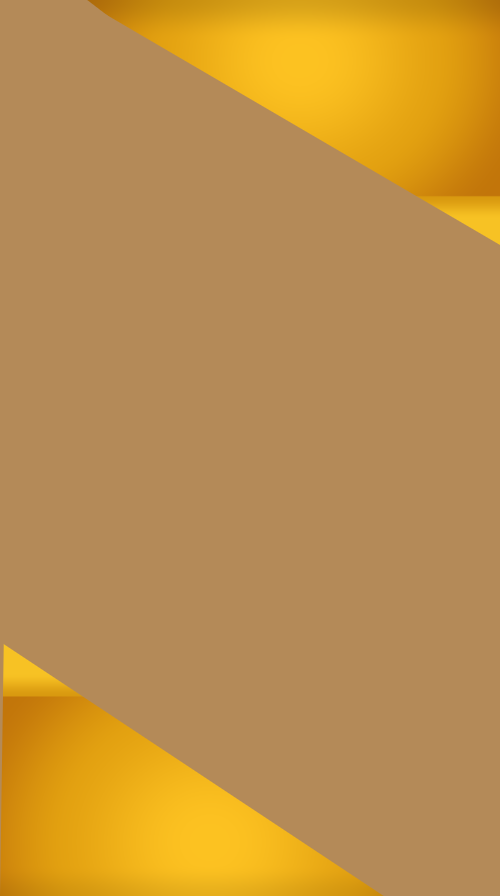
Reproduce this background procedurally as a WebGL 1 fragment shader.

```glsl
precision highp float;

uniform vec2 u_resolution;

// Coverage of the side of the line a-b that lies to its left
float leftOf(vec2 p, vec2 a, vec2 b) {
  vec2 along = normalize(b - a);
  float dist = dot(p - a, vec2(-along.y, along.x));
  return clamp(dist * u_resolution.y + 0.5, 0.0, 1.0);
}

// Golden radial glow that falls off through amber to deep orange
vec3 goldGlow(vec2 p, vec2 center, vec2 radius) {
  float d = length((p - center) / radius);
  vec3 color = mix(vec3(0.99, 0.76, 0.13), vec3(0.88, 0.62, 0.06), smoothstep(0.05, 0.8, d));
  return mix(color, vec3(0.76, 0.46, 0.04), smoothstep(0.65, 1.15, d));
}

// Bright folded strip, shaded near its crease
vec3 foldedStrip(float fromCrease) {
  return mix(vec3(0.85, 0.60, 0.06), vec3(0.97, 0.76, 0.14), smoothstep(0.0, 0.026, fromCrease));
}

void main() {
  vec2 p = gl_FragCoord.xy / u_resolution.y;
  p.x *= 0.5599 * u_resolution.y / u_resolution.x;
  float soft = 1.0 / u_resolution.y;

  // Upper panel with a darker top rim and a strip below the crease
  vec3 upper = goldGlow(p, vec2(0.336, 0.932), vec2(0.235, 0.21));
  upper *= mix(0.88, 1.0, smoothstep(0.0, 0.045, 1.0 - p.y));
  upper = mix(foldedStrip(0.781 - p.y), upper, smoothstep(-soft, soft, p.y - 0.781));

  // Lower panel with a darker bottom rim and a strip above the crease
  vec3 lower = goldGlow(p, vec2(0.235, 0.060), vec2(0.25, 0.23));
  lower *= mix(0.93, 1.0, smoothstep(0.0, 0.035, p.y));
  lower = mix(lower, foldedStrip(p.y - 0.2227), smoothstep(-soft, soft, p.y - 0.2227));

  // Slanted outlines
  float upperMask = leftOf(p, vec2(0.5599, 0.7266), vec2(0.1198, 0.9831));
  upperMask = 1.0 - upperMask;
  upperMask *= 1.0 - leftOf(p, vec2(0.1198, 0.9831), vec2(0.0977, 1.0));
  float lowerMask = 1.0 - leftOf(p, vec2(0.0039, 0.2813), vec2(0.4297, 0.0));
  lowerMask *= 1.0 - leftOf(p, vec2(0.0, 0.0), vec2(0.0042, 0.2813));

  // Flat tan band between the panels
  vec3 color = vec3(0.706, 0.541, 0.345);
  color = mix(color, upper, upperMask);
  color = mix(color, lower, lowerMask);
  gl_FragColor = vec4(color, 1.0);
}
```
